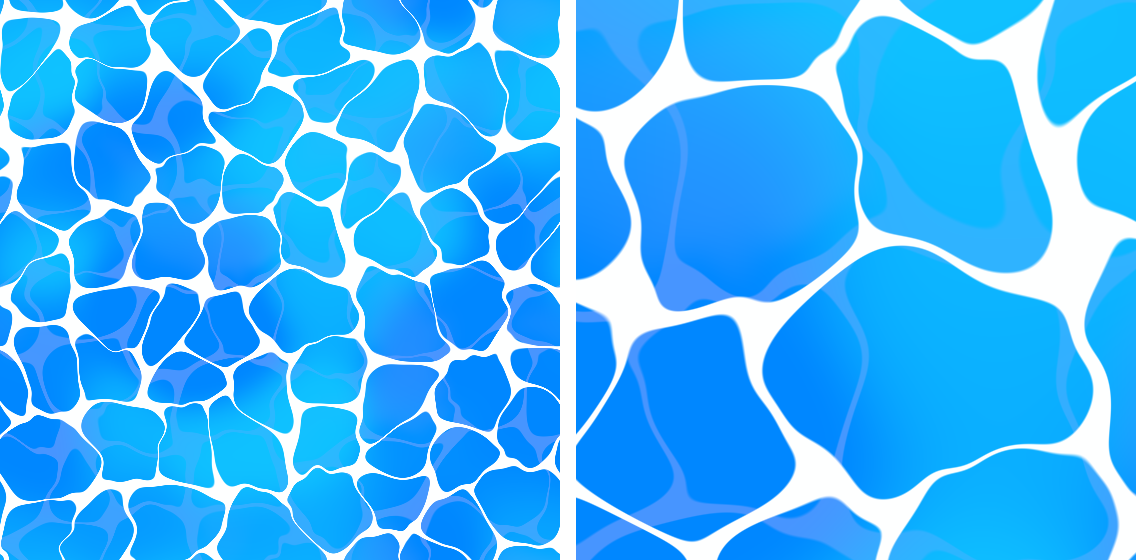
Left, the full canvas; right, a detail of the centre.
A three.js fragment shader for this texture:

```glsl
// Sunlit pool water: a sharp white caustic web above a faint violet one,
// over soft blue patches. Both webs are wrapped cellular noise whose smoothed
// distances swell at the junctions; layered sines make the strands wobble.

varying vec2 vUv;

const float TAU = 6.2831853;

vec3 hash3(vec2 p) {
  vec3 q = vec3(dot(p, vec2(127.1, 311.7)),
                dot(p, vec2(269.5, 183.3)),
                dot(p, vec2(419.2, 371.9)));
  return fract(sin(q) * 43758.545);
}

// Whole-number frequencies keep the warp periodic over the tile.
vec2 warp(vec2 p, float phase) {
  p += 0.012 * sin(TAU * (2.0 * p.yx + vec2(1.0, -1.0) * p) + phase);
  p += 0.009 * sin(TAU * (5.0 * p.yx + vec2(-3.0, 2.0) * p) + phase * 1.7);
  p += 0.005 * sin(TAU * (9.0 * p.yx + vec2(4.0, -5.0) * p) + phase * 2.3);
  float ripple = 0.5 + 0.5 * sin(TAU * (3.0 * p.x - 4.0 * p.y) + phase);
  p += 0.0035 * ripple * sin(TAU * (17.0 * p.yx + vec2(-7.0, 8.0) * p) + phase * 3.1);
  return p;
}

// x: closeness to a cell border (1 on it, up to 2 at junctions)
// y: smooth blend of one random value per cell
vec2 cells(vec2 p, float count, float seed) {
  p *= count;
  vec2 base = floor(p);
  float nearest = 9.0;
  float total = 0.0;
  float weights = 0.0;
  float blend = 0.0;
  for (int j = -2; j <= 2; j++) {
    for (int i = -2; i <= 2; i++) {
      vec2 cell = base + vec2(float(i), float(j));
      vec3 rnd = hash3(mod(cell, count) + seed);
      float d = length(cell + 0.5 + 0.78 * (rnd.xy - 0.5) - p);
      nearest = min(nearest, d);
      total += exp(-7.0 * d);
      float w = exp(-3.0 * d * d);
      weights += w;
      blend += w * rnd.z;
    }
  }
  return vec2(total * exp(7.0 * nearest) - 1.0, blend / weights);
}

float strands(float border, float level) {
  return smoothstep(level - 0.06, level + 0.06, border);
}

void main() {
  vec2 deepCells = cells(warp(vUv + vec2(0.37, 0.21), 4.0), 7.0, 31.0);
  vec2 topCells = cells(warp(vUv, 1.3), 8.0, 5.0);

  // Soft blue patches
  float light = smoothstep(0.22, 0.92, cells(vUv, 6.0, 67.0).y);
  vec3 water = mix(vec3(0.0, 0.53, 1.0), vec3(0.06, 0.76, 1.0), light);

  // Violet haze and the faint deep web
  vec3 violet = mix(vec3(0.31, 0.59, 1.0), vec3(0.17, 0.73, 1.0), light);
  water = mix(water, violet, 0.45 * smoothstep(0.6, 0.85, deepCells.y));
  float deepWeb = strands(deepCells.x, 0.84 + 0.06 * sin(TAU * (vUv.x + 2.0 * vUv.y)));
  water = mix(water, violet, 0.9 * deepWeb);

  // White surface web of varying thickness
  float swell = sin(TAU * (2.0 * vUv.x - vUv.y) + 2.0 * sin(TAU * 3.0 * vUv.y));
  float topWeb = strands(topCells.x, 0.87 + 0.05 * swell);
  gl_FragColor = vec4(mix(water, vec3(0.995, 1.0, 1.0), topWeb), 1.0);
}
```
